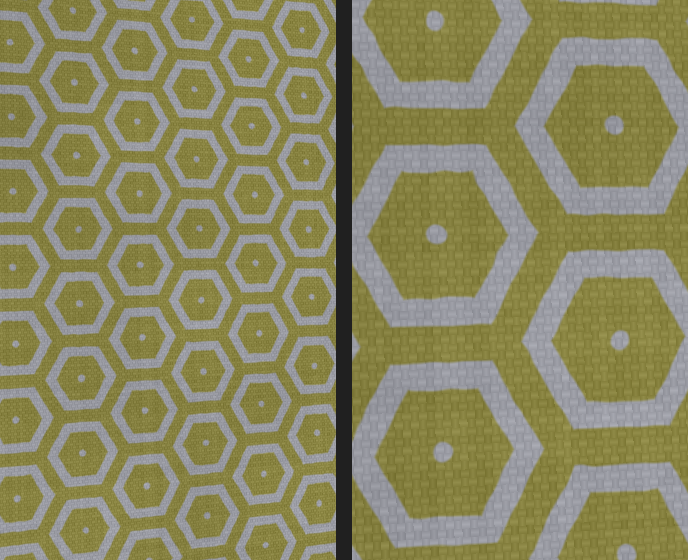
Left, the full canvas; right, a detail of the centre.
Write a Shadertoy shader that draws this pattern.

```glsl
// Printed cloth: staggered pale hexagon rings with centre dots on olive weave, seen slightly askew.

const float COLUMN_STEP = 0.866;    // column spacing, with row spacing = 1
const float OUTER_APOTHEM = 0.416;
const float INNER_APOTHEM = 0.290;
const float DOT_RADIUS = 0.046;
const float THREADS_PER_ROW = 26.0;

const vec3 OLIVE = vec3(0.520, 0.500, 0.246);
const vec3 PALE = vec3(0.592, 0.597, 0.628);

float hash(vec2 p) {
    vec3 h = fract(p.xyx * 0.1031);
    h += dot(h, h.yzx + 33.33);
    return fract((h.x + h.y) * h.z);
}

float valueNoise(vec2 p) {
    vec2 cell = floor(p), f = fract(p);
    f = f * f * (3.0 - 2.0 * f);
    float low = mix(hash(cell), hash(cell + vec2(1, 0)), f.x);
    float high = mix(hash(cell + vec2(0, 1)), hash(cell + vec2(1, 1)), f.x);
    return mix(low, high, f.y);
}

// Undo the tilt of the cloth: x counts columns, y counts rows downwards.
vec2 clothPosition(vec2 p) {
    mat3 tilt = mat3(0.1180, 0.0102, 0.0247,
                     0.0024, 0.1316, -0.0050,
                     0.0169, 0.0742, 1.0);
    vec3 q = inverse(tilt) * vec3(p, 1.0);
    return q.xy / q.z * vec2(COLUMN_STEP, 1.0);
}

// Centre of the nearest hexagon in the staggered lattice.
vec2 nearestCentre(vec2 p) {
    vec2 period = vec2(2.0 * COLUMN_STEP, 1.0);
    vec2 even = round(p / period) * period;
    vec2 odd = (floor(p / period) + 0.5) * period;
    return distance(p, even) < distance(p, odd) ? even : odd;
}

float hexRadius(vec2 p) {
    p = abs(p);
    return max(p.y, dot(p, vec2(0.866, 0.5)));
}

float fill(float d, float blur) {
    return 1.0 - smoothstep(-blur, blur, d);
}

// Plain weave: alternating raised threads, each with its own tone.
float weave(vec2 p, float pixel) {
    vec2 t = p * THREADS_PER_ROW;
    vec2 id = floor(t);
    vec2 bulge = 1.0 - abs(2.0 * fract(t) - 1.0);
    float over = mod(id.x + id.y, 2.0);
    float relief = mix(bulge.x, bulge.y, over) - 0.5 + 0.35 * (over - 0.5);
    float tone = hash(id) + hash(vec2(id.x, 71.0)) + hash(vec2(37.0, id.y)) - 1.5;
    float visible = 1.0 - smoothstep(0.5, 1.2, pixel * THREADS_PER_ROW);
    return (relief + 0.35 * tone) * visible;
}

void mainImage(out vec4 fragColor, in vec2 fragCoord) {
    vec2 uv = fragCoord / iResolution.xy;
    vec2 canvas = vec2(fragCoord.x, iResolution.y - fragCoord.y) / iResolution.y;
    vec2 cloth = clothPosition(canvas);
    float pixel = max(fwidth(cloth.x), fwidth(cloth.y));
    float blur = 0.7 * pixel + 0.005;

    // Print edges wander slightly with the threads
    vec2 wander = vec2(valueNoise(cloth * 13.0), valueNoise(cloth * 13.0 + 50.0)) - 0.5;
    vec2 inked = cloth + 0.014 * wander;
    vec2 centre = nearestCentre(inked);
    vec2 local = inked - centre;
    vec2 key = round(centre * vec2(1.0 / COLUMN_STEP, 2.0)) + 20.0;

    // Ring and dot, with small shifts from repeat to repeat
    float radius = hexRadius(local);
    float ring = fill(radius - OUTER_APOTHEM, blur) - fill(radius - INNER_APOTHEM, blur);
    vec2 dotShift = 0.025 * (vec2(hash(key), hash(key + 9.0)) - 0.5);
    float centreDot = fill(length(local - dotShift) - DOT_RADIUS, blur);
    vec3 color = mix(OLIVE, PALE, max(ring, centreDot));

    // Thread relief, soft folds and light falloff
    color += 0.062 * weave(cloth, pixel);
    color *= 0.97 + 0.06 * valueNoise(cloth * 0.8 + 7.0);
    color *= 0.97 + 0.05 * smoothstep(0.0, 0.8, distance(uv, vec2(0.0, 1.0)));
    fragColor = vec4(color, 1.0);
}
```
